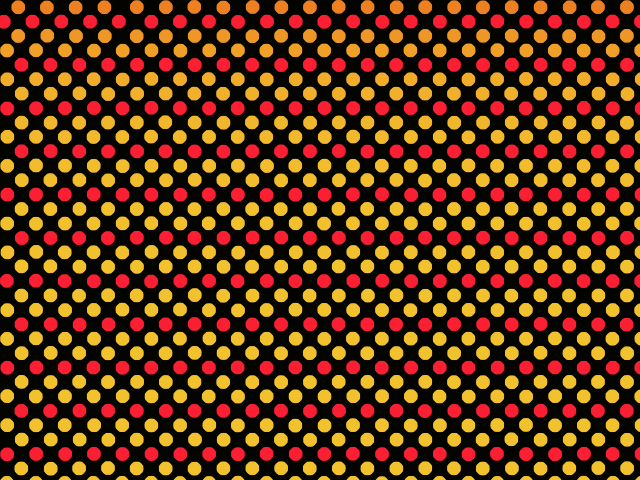
A Shadertoy shader for this pattern:

```glsl
const float ROWS = 33.3;          // dot rows over the canvas height
const float DOT_RADIUS = 0.475;   // in cells
const float DRIFT = 0.07;         // wander of the dot centres, in cells

const vec3 BLACK  = vec3(0.01, 0.01, 0.00);
const vec3 YELLOW = vec3(0.95, 0.76, 0.18);
const vec3 ORANGE = vec3(0.93, 0.50, 0.13);
const vec3 RED    = vec3(0.98, 0.12, 0.20);

vec2 hashGradient(vec2 p) {
    vec2 h = vec2(dot(p, vec2(127.1, 311.7)), dot(p, vec2(269.5, 183.3)));
    return 2.0 * fract(sin(h) * 43758.5) - 1.0;
}

float gradientNoise(vec2 p) {
    vec2 i = floor(p), f = fract(p);
    vec2 u = f * f * (3.0 - 2.0 * f);
    float a = dot(hashGradient(i), f);
    float b = dot(hashGradient(i + vec2(1, 0)), f - vec2(1, 0));
    float c = dot(hashGradient(i + vec2(0, 1)), f - vec2(0, 1));
    float d = dot(hashGradient(i + vec2(1, 1)), f - vec2(1, 1));
    return mix(mix(a, b, u.x), mix(c, d, u.x), u.y);
}

// Distance to a disc with slightly flattened, eight-sided edges
float dotDistance(vec2 p, float radius) {
    vec2 a = abs(p);
    float octagon = max(max(a.x, a.y), (a.x + a.y) * 0.7071);
    return mix(length(p), octagon, 0.5) - radius;
}

// Cell centre with small drift, and a nudge in the upper left corner
vec2 dotCentre(vec2 cell, float drift) {
    vec2 wander = vec2(gradientNoise(cell * 0.37 + 5.3),
                       gradientNoise(cell * 0.37 + 41.7));
    float nudge = step(cell.x, 8.5) * step(cell.y, 2.5);
    return cell + 0.5 + drift * wander - vec2(0.23 * nudge, 0.0);
}

// Every third row is red; the others warm to orange near the top
vec3 dotColour(float row) {
    vec3 gold = mix(YELLOW, ORANGE, exp(-max(row, 0.0) / 4.5));
    return mod(row, 3.0) == 1.0 ? RED : gold;
}

void mainImage(out vec4 fragColor, in vec2 fragCoord) {
    // Square cells counted from the upper left
    float scale = ROWS / iResolution.y;
    vec2 p = vec2(fragCoord.x, iResolution.y - fragCoord.y) * scale;
    float blur = 0.6 * scale;
    vec2 home = floor(p);
    vec3 colour = BLACK;

    // Dots sit on alternate cells, as on a checkerboard
    for (int y = -1; y <= 1; y++) {
        for (int x = -1; x <= 1; x++) {
            vec2 cell = home + vec2(x, y);
            if (mod(cell.x + cell.y, 2.0) < 0.5) continue;
            float d = dotDistance(p - dotCentre(cell, DRIFT), DOT_RADIUS);
            float cover = 1.0 - smoothstep(-blur, blur, d);
            colour = mix(colour, dotColour(cell.y), cover);
        }
    }
    fragColor = vec4(colour, 1.0);
}
```
